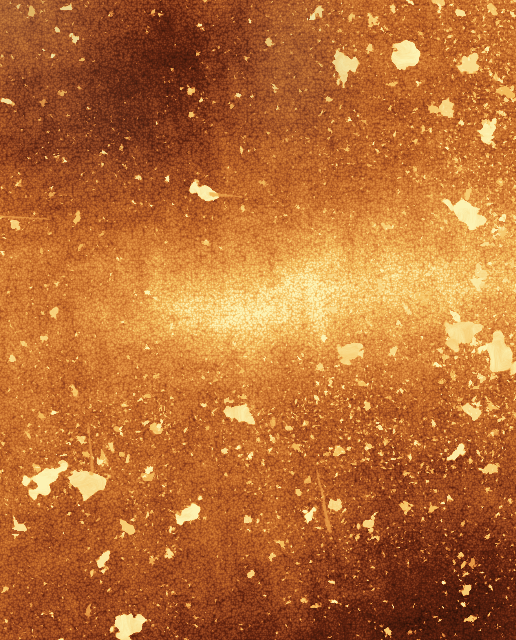
Give the GLSL for this texture, as a Shadertoy shader.

```glsl
// Weathered amber metal: a molten glowing band, dark corroded corners and scattered pale paint flakes.

float hash(vec2 p) {
    return fract(sin(dot(p, vec2(127.1, 311.7))) * 43758.55);
}

mat2 rotation(float a) {
    return mat2(cos(a), sin(a), -sin(a), cos(a));
}

// Soft elliptical spot
float glow(vec2 p, vec2 centre, vec2 radius) {
    vec2 q = (p - centre) / radius;
    return exp(-dot(q, q));
}

// Warped, layered sines, about -1 to 1
float clouds(vec2 p) {
    float sum = 0.0, amp = 0.5;
    for (int i = 0; i < 6; i++) {
        p = rotation(0.65) * p * 1.85 + 1.7;
        p += 0.7 * sin(p.yx * 1.3 + float(i));
        sum += amp * sin(p.x) * sin(p.y);
        amp *= 0.72;
    }
    return sum;
}

// Distance to the nearest random cell point
float cellular(vec2 p) {
    float nearest = 2.0;
    for (int y = -1; y <= 1; y++)
        for (int x = -1; x <= 1; x++) {
            vec2 cell = floor(p) + vec2(x, y);
            vec2 point = cell + vec2(hash(cell), hash(cell + 37.0));
            nearest = min(nearest, length(point - p));
        }
    return nearest;
}

// Irregular tapered chip; returns an approximate signed distance
float flake(vec2 q, float size, float angle, float stretch, float seed) {
    q = rotation(-angle) * q / size;
    vec2 s = q + 0.25 * sin(q.yx * 3.1 + seed);
    float torn = 0.30 * sin(s.x * 2.7 + seed) * sin(s.y * 3.3 + seed * 1.7)
               + 0.22 * sin(s.x * 6.1 + seed * 2.3) * sin(s.y * 5.3 + seed * 3.1);
    q.y *= stretch * exp(0.55 * clamp(q.x, -1.5, 1.5));
    return (length(q) - 0.9 - torn) * size / sqrt(stretch);
}

float scratch(vec2 p, vec2 a, vec2 b, float width) {
    vec2 ab = b - a;
    float h = clamp(dot(p - a, ab) / dot(ab, ab), 0.0, 1.0);
    return length(p - a - ab * h) - width * (1.0 - 0.7 * h);
}

// Heat from 0 to 1 to corroded brown, orange, gold and cream
vec3 amberRamp(float t) {
    float s = t * 5.0;
    vec3 c = mix(vec3(0.39, 0.14, 0.06), vec3(0.59, 0.27, 0.12), clamp(s, 0.0, 1.0));
    c = mix(c, vec3(0.76, 0.41, 0.16), clamp(s - 1.0, 0.0, 1.0));
    c = mix(c, vec3(0.88, 0.56, 0.25), clamp(s - 2.0, 0.0, 1.0));
    c = mix(c, vec3(0.96, 0.75, 0.37), clamp(s - 3.0, 0.0, 1.0));
    c = mix(c, vec3(0.99, 0.95, 0.70), clamp(s - 4.0, 0.0, 1.0));
    return c * max(0.4, 1.0 + 1.6 * min(t, 0.0));
}

void mainImage(out vec4 fragColor, in vec2 fragCoord) {
    vec2 p = fragCoord / iResolution.y;
    float edge = 0.9 / iResolution.y;
    float mottle = clouds(p * 5.0);
    vec2 w = p + 0.02 * vec2(mottle, clouds(p * 4.0 + 9.0));

    // Glowing band and dark corners
    float heat = 0.37 + 0.32 * glow(w, vec2(0.40, 0.53), vec2(0.21, 0.085))
        + 0.30 * glow(w, vec2(0.72, 0.58), vec2(0.25, 0.11))
        + 0.12 * glow(w, vec2(0.40, 0.52), vec2(0.70, 0.15))
        - 0.38 * glow(w, vec2(0.27, 0.93), vec2(0.13, 0.15))
        - 0.22 * glow(w, vec2(0.06, 0.80), vec2(0.22, 0.14))
        - 0.40 * glow(w, vec2(0.75, 0.07), vec2(0.24, 0.15))
        - 0.30 * glow(w, vec2(0.35, -0.02), vec2(0.50, 0.12))
        - 0.08 * glow(w, vec2(0.58, 0.30), vec2(0.22, 0.10));

    // Mottling and grain
    heat += 0.07 * mottle + 0.08 * clouds(p * 21.0) + 0.06 * clouds(p * 60.0);
    heat += 0.20 * (0.45 - cellular(p * 160.0)) + 0.30 * (0.45 - cellular(p * 290.0));

    // Scattered flakes, thicker to the right and in the lower half
    float density = 0.07 + 0.25 * smoothstep(0.38, 0.75, p.x) * smoothstep(0.08, 0.32, p.y)
        + 0.18 * glow(p, vec2(0.42, 0.30), vec2(0.42, 0.15));
    density *= 1.0 - 0.5 * glow(p, vec2(0.35, 0.56), vec2(0.28, 0.09));
    density *= clamp(0.9 + 1.1 * clouds(p * 7.0 + 3.0), 0.25, 1.9);
    vec2 ragged = p + 0.0022 * vec2(clouds(p * 42.0), clouds(p * 42.0 + 5.0));
    for (int i = 0; i < 7; i++) {
        float layer = float(i), scale = 14.0 * pow(1.5, layer);
        vec2 g = rotation(0.4 + layer * 1.1) * ragged * scale + layer * 17.0;
        vec2 id = floor(g);
        float r = hash(id + 3.0), tone = hash(id + 8.0);
        vec2 centre = 0.34 + 0.32 * vec2(hash(id), hash(id + 21.0));
        float d = flake(fract(g) - centre, mix(0.13, 0.27, tone), r * 90.0,
                        1.0 + 1.8 * hash(id + 5.0), tone * 60.0) / scale;
        float cover = step(r, density) * smoothstep(edge, -edge, d);
        heat = mix(heat, 0.82 + 0.24 * hash(id + 13.0), cover * mix(0.65, 1.0, tone));
    }

    // Largest flakes: centre, length, angle
    vec4 chips[12] = vec4[](
        vec4(0.536, 0.902, 0.021, 2.3), vec4(0.638, 0.915, 0.026, 1.0),
        vec4(0.143, 0.245, 0.028, 0.2), vec4(0.202, 0.021, 0.026, 0.5),
        vec4(0.371, 0.355, 0.025, 3.0), vec4(0.326, 0.698, 0.026, 0.0),
        vec4(0.072, 0.251, 0.033, 0.7), vec4(0.723, 0.483, 0.036, 0.3),
        vec4(0.781, 0.450, 0.038, 1.8), vec4(0.547, 0.453, 0.025, 0.5),
        vec4(0.300, 0.202, 0.026, 0.9), vec4(0.723, 0.668, 0.032, 2.6));
    for (int i = 0; i < 12; i++) {
        vec4 c = chips[i];
        float seed = hash(c.xy), stretch = i < 4 ? 1.1 : 2.0;
        float d = flake(ragged - c.xy, c.z, c.w, stretch, seed * 40.0);
        heat = mix(heat, 0.90 + 0.12 * seed + 0.06 * clouds(p * 50.0), smoothstep(edge, -edge, d));
    }

    // Long thin scrapes
    float scrape = scratch(ragged, vec2(0.145, 0.26), vec2(0.138, 0.335), 0.003);
    scrape = min(scrape, scratch(ragged, vec2(0.515, 0.17), vec2(0.495, 0.265), 0.003));
    scrape = min(scrape, scratch(ragged, vec2(0.33, 0.698), vec2(0.378, 0.692), 0.003));
    scrape = min(scrape, scratch(ragged, vec2(0.0, 0.662), vec2(0.08, 0.658), 0.002));
    heat = mix(heat, 0.72, 0.75 * smoothstep(edge, -edge, scrape));

    // Grey dust along the top left
    vec3 color = amberRamp(heat);
    float dust = glow(w, vec2(0.0, 1.0), vec2(0.16, 0.14))
        + 0.7 * glow(w, vec2(0.45, 0.92), vec2(0.09, 0.15))
        + 0.4 * glow(w, vec2(0.14, 0.80), vec2(0.14, 0.10));
    color = mix(color, color * 0.75 + vec3(0.13, 0.12, 0.10), 0.8 * min(dust, 1.0));
    fragColor = vec4(clamp(color, 0.0, 1.0), 1.0);
}
```
